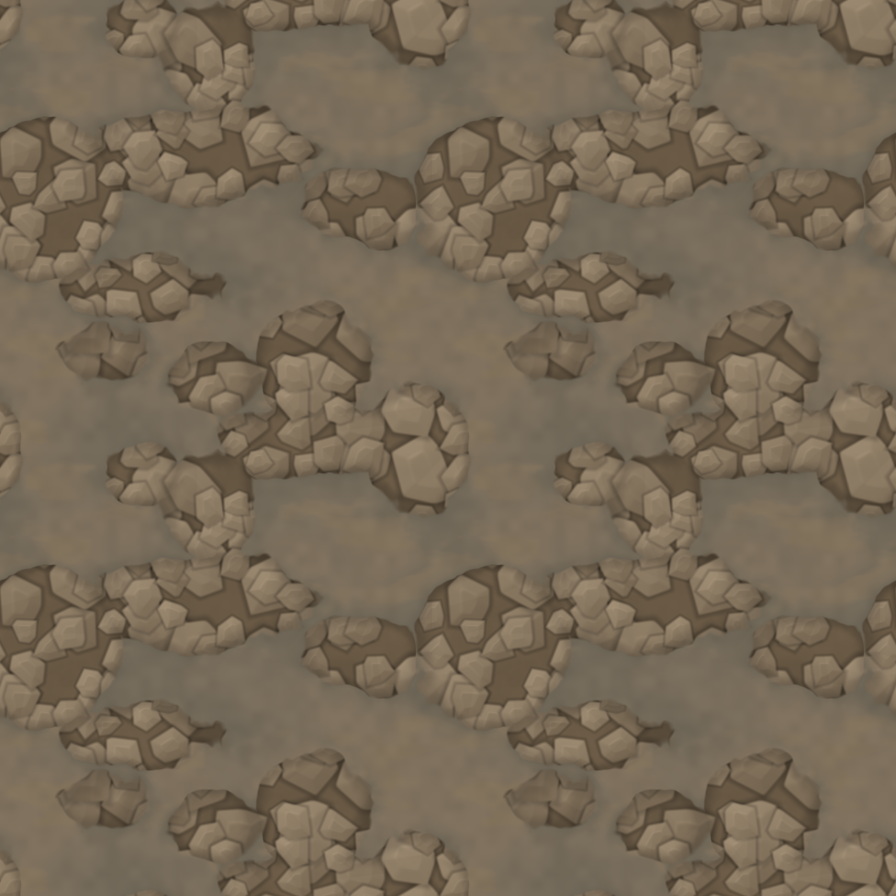
Write a Shadertoy shader that draws this texture.

```glsl
// Dried mud with ragged hollows that expose piles of faceted stones, tiled two by two.

const float REPEATS = 2.0;
const vec3 MUD = vec3(0.495, 0.440, 0.365);
const vec3 MUD_GREY = vec3(0.455, 0.417, 0.355);
const vec3 MUD_SAND = vec3(0.520, 0.455, 0.360);
const vec3 MUD_RIM = vec3(0.420, 0.390, 0.335);
const vec3 SOIL = vec3(0.410, 0.348, 0.268);
const vec3 STONE_DARK = vec3(0.440, 0.380, 0.300);
const vec3 STONE_LIGHT = vec3(0.650, 0.575, 0.475);
const vec2 LIGHT = vec2(-0.45, 0.89);
const float SOFT = 0.004;

// Hollows in the mud: centre and radii, in units of one repeat
const vec4 HOLLOWS[11] = vec4[11](
    vec4(0.81, 0.54, 0.12, 0.085), vec4(0.24, 0.21, 0.10, 0.075),
    vec4(0.70, 0.19, 0.12, 0.145), vec4(0.48, 0.15, 0.10, 0.065),
    vec4(0.71, 0.01, 0.23, 0.080), vec4(0.93, 0.99, 0.12, 0.145),
    vec4(0.31, 0.94, 0.11, 0.065), vec4(0.46, 0.87, 0.10, 0.140),
    vec4(0.44, 0.66, 0.24, 0.110), vec4(0.10, 0.55, 0.17, 0.190),
    vec4(0.30, 0.36, 0.20, 0.075));

vec3 hash3(vec2 p) {
    vec3 q = fract(vec3(p.xyx) * vec3(0.1031, 0.1030, 0.0973));
    q += dot(q, q.yxz + 33.33);
    return fract((q.xxy + q.yzz) * q.zyx);
}

// Value noise over the unit square that wraps after "period" cells
float noise(vec2 p, vec2 period) {
    p *= period;
    vec2 i = floor(p), f = p - i;
    f = f * f * (3.0 - 2.0 * f);
    vec2 a = mod(i, period), b = mod(i + 1.0, period);
    vec2 seed = period * 1.7;
    return mix(mix(hash3(a + seed).x, hash3(vec2(b.x, a.y) + seed).x, f.x),
               mix(hash3(vec2(a.x, b.y) + seed).x, hash3(b + seed).x, f.x), f.y);
}

float fbm(vec2 p, vec2 period) {
    float sum = 0.0, weight = 0.5;
    for (int i = 0; i < 4; i++) {
        sum += weight * noise(p, period);
        period *= 2.0;
        weight *= 0.5;
    }
    return sum / 0.9375;
}

// Approximate signed distance to the ragged hollows, negative inside
float hollowDistance(vec2 p) {
    float d = 1.0;
    for (int i = 0; i < 11; i++) {
        vec4 h = HOLLOWS[i];
        vec2 q = fract(p - h.xy + 0.5) - 0.5;
        d = min(d, (length(q / h.zw) - 1.0) * min(h.z, h.w));
    }
    return d + (fbm(p, vec2(9.0)) - 0.5) * 0.085;
}

// Soft convex polygon: xy is the facet direction, z the distance to the edge
vec3 facets(vec2 q, vec3 rnd) {
    vec3 sum = vec3(0.0);
    for (int k = 0; k < 6; k++) {
        vec3 side = hash3(rnd.xy * 91.0 + float(k) * 7.3);
        float angle = (float(k) + 0.7 * side.x) * 1.0472 + rnd.z * 6.2832;
        vec2 dir = vec2(cos(angle), sin(angle));
        sum += exp(30.0 * (dot(q, dir) - mix(0.62, 0.95, side.y))) * vec3(dir, 1.0);
    }
    return vec3(sum.xy / sum.z, log(sum.z) / 30.0);
}

vec3 stoneColor(vec2 q, vec3 facet, vec3 rnd) {
    float lit = dot(facet.xy, LIGHT);
    float bevel = smoothstep(-0.46, -0.36, facet.z);
    float ridge = exp(-pow((facet.z + 0.41) / 0.06, 2.0));
    float cut = smoothstep(-0.04, 0.04, dot(q, cos(rnd.z * 9.0 + vec2(0.0, 1.57))) - 0.1);
    float tone = 0.27 + 0.34 * rnd.y + 0.10 * dot(q, LIGHT) + 0.07 * cut;
    tone += bevel * lit * 0.19 + ridge * max(lit + 0.3, 0.0) * 0.11;
    return mix(STONE_DARK, STONE_LIGHT, clamp(tone, 0.0, 1.0));
}

// Paints one wrapped layer of stones with contact shadows
vec3 addStones(vec3 color, vec2 p, float count, float density) {
    vec2 cell = floor(p * count);
    for (int y = -1; y <= 1; y++)
    for (int x = -1; x <= 1; x++) {
        vec2 id = cell + vec2(x, y);
        vec3 place = hash3(mod(id, count) + count * 3.1);
        vec3 rnd = hash3(mod(id, count) + count * 5.7);
        float radius = mix(0.42, 0.70, rnd.x);
        vec2 q = (p * count - id - mix(vec2(0.1), vec2(0.9), place.xy)) / radius;
        if (place.z > density || length(q) > 1.5) continue;
        vec3 facet = facets(q, rnd);
        float edge = SOFT * count / radius;
        color *= 1.0 - 0.20 * (1.0 - smoothstep(0.0, 0.22, facet.z));
        color = mix(color, stoneColor(q, facet, rnd), 1.0 - smoothstep(-edge, edge, facet.z));
    }
    return color;
}

vec3 mudColor(vec2 p, float d) {
    float broad = fbm(p, vec2(4.0));
    float streak = fbm(p + 0.03 * broad, vec2(7.0, 16.0));
    vec3 color = mix(MUD_GREY, MUD, smoothstep(0.30, 0.62, broad));
    color = mix(color, MUD_SAND, 0.65 * smoothstep(0.50, 0.66, streak));
    float rim = exp(-max(d, 0.0) / 0.022);
    color = mix(color, MUD_RIM, rim * smoothstep(0.25, 0.60, fbm(p, vec2(13.0))));
    return color * (0.97 + 0.06 * noise(p, vec2(40.0)));
}

void mainImage(out vec4 fragColor, in vec2 fragCoord) {
    vec2 p = fract(fragCoord / iResolution.xy * REPEATS);
    float d = hollowDistance(p);

    // Stone pile, shaded below the overhanging mud
    vec3 pile = SOIL * (0.92 + 0.16 * fbm(p, vec2(12.0)));
    pile = addStones(pile, p, 8.0, 0.85);
    pile = addStones(pile, p, 14.0, 0.55);
    pile *= 0.97 + 0.06 * fbm(p, vec2(20.0));
    pile *= 1.0 - 0.18 * smoothstep(-0.035, 0.0, d);

    fragColor = vec4(mix(pile, mudColor(p, d), smoothstep(-SOFT, SOFT, d)), 1.0);
}
```
